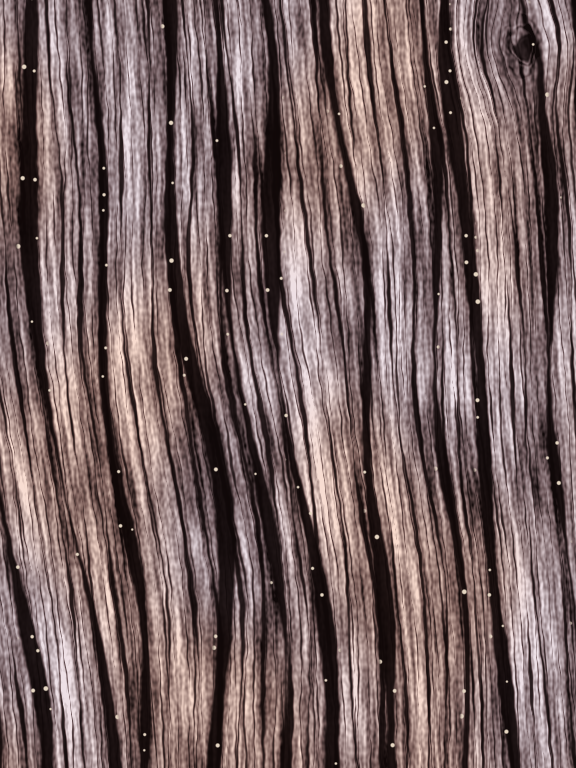
Reproduce this texture procedurally as a Shadertoy shader.

```glsl
vec2 hash2(vec2 p) {
    vec3 q = fract(p.xyx * vec3(0.1031, 0.1030, 0.0973));
    q += dot(q, q.yzx + 33.33);
    return fract((q.xx + q.yz) * q.zy);
}

float cornerRamp(vec2 cell, vec2 offset) {
    float angle = 6.2832 * hash2(cell).x;
    return dot(vec2(cos(angle), sin(angle)), offset);
}

// Gradient noise, roughly -1 to 1
float gradientNoise(vec2 p) {
    vec2 i = floor(p), f = fract(p);
    vec2 u = f * f * f * (f * (f * 6.0 - 15.0) + 10.0);
    vec2 e = vec2(0.0, 1.0);
    float low = mix(cornerRamp(i, f), cornerRamp(i + e.yx, f - e.yx), u.x);
    float high = mix(cornerRamp(i + e, f - e), cornerRamp(i + 1.0, f - 1.0), u.x);
    return 1.4 * mix(low, high, u.y);
}

// Signed distance to the edge of wandering cracks that open and close
float crackDistance(vec2 g, float spacing, float width, float openness, float rate, float seed) {
    float nearest = spacing;
    float cell = floor(g.x / spacing);
    for (int i = -2; i <= 2; i++) {
        float id = cell + float(i);
        vec2 rnd = hash2(vec2(id + 60.0, seed));
        float wander = 0.4 * gradientNoise(vec2(g.y * rate + 40.0 * rnd.y, id * 1.37 + seed));
        float center = (id + 0.5 + 0.5 * (rnd.x - 0.5) + wander) * spacing;
        float swell = gradientNoise(vec2(g.y * rate * 2.0, id * 2.71 + seed));
        float halfWidth = width * (openness + 0.5 * (rnd.y - 0.5) + swell);
        nearest = min(nearest, abs(g.x - center) - halfWidth);
    }
    return nearest;
}

float crevices(vec2 g) {
    return crackDistance(g, 0.08, 0.0085, 0.7, 2.2, 11.0);
}

// Slanted grain coordinates, spread apart around the knot
vec2 grainFlow(vec2 p, vec2 knot) {
    vec2 d = p - knot;
    float spread = exp(-dot(d, d) / 0.004);
    float bend = 0.03 * gradientNoise(p * vec2(3.0, 2.0) + 5.3);
    return vec2(p.x - 0.65 * d.x * spread + 0.08 * p.y + bend, p.y);
}

// Pale crumbs, a few per grid of small cells
float crumbs(vec2 p, float size, float chance, float soft) {
    vec2 cell = floor(p / size);
    vec2 rnd = hash2(cell + 17.0);
    vec2 center = (cell + 0.25 + 0.5 * rnd) * size;
    float radius = size * mix(0.08, 0.17, rnd.y);
    float present = step(hash2(cell + 91.0).x, chance);
    return present * (1.0 - smoothstep(radius - soft, radius + soft, length(p - center)));
}

vec3 woodColor(float tone) {
    vec3 shadow = vec3(0.06, 0.03, 0.03);
    vec3 umber = vec3(0.45, 0.36, 0.36);
    vec3 bleached = vec3(0.95, 0.89, 0.88);
    vec3 color = mix(shadow, umber, clamp(tone / 0.4, 0.0, 1.0));
    return mix(color, bleached, clamp((tone - 0.4) / 0.6, 0.0, 1.0));
}

void mainImage(out vec4 fragColor, in vec2 fragCoord) {
    vec2 p = fragCoord / iResolution.y;
    float soft = max(0.0012, 0.7 / iResolution.y);
    vec2 knot = vec2(0.68, 0.94);
    vec2 g = grainFlow(p, knot);

    // Ragged crack edges
    float ragged = 0.0016 * gradientNoise(vec2(g.x * 60.0, g.y * 45.0));
    vec2 torn = g + vec2(ragged, 0.0);
    float deep = crevices(torn);
    float split = crackDistance(torn, 0.03, 0.0036, 0.35, 3.5, 23.0);
    float hair = crackDistance(torn, 0.011, 0.0016, 0.2, 7.0, 37.0);

    // Fibres, weathering and fine grit
    float broad = gradientNoise(g * vec2(9.0, 5.0) + 3.7);
    float fibre = gradientNoise(g * vec2(110.0, 7.0));
    float thread = gradientNoise(torn * vec2(230.0, 15.0) + 8.1);
    float grit = gradientNoise(p * vec2(260.0, 130.0));
    float tone = 0.73 + 0.22 * broad + 0.30 * fibre + 0.30 * thread + 0.19 * grit;

    // Rounded ridges, lit from the left
    float slope = (crevices(torn + vec2(0.006, 0.0)) - deep) / 0.006;
    tone += 0.09 * clamp(slope, -1.0, 1.0);
    tone -= 0.30 * exp(-max(deep, 0.0) / 0.012);
    tone -= 0.14 * exp(-max(split, 0.0) / 0.004);

    // Dark openings
    tone *= mix(0.22, 1.0, smoothstep(-soft, soft, hair));
    tone *= mix(0.12, 1.0, smoothstep(-soft, soft * 1.5, split));
    tone *= mix(0.08, 1.0, smoothstep(-soft * 1.5, soft * 2.0, deep));

    // Knot with a broken rim
    float knotRadius = length((p - knot) * vec2(1.2, 0.8));
    knotRadius += 0.008 * gradientNoise(p * 75.0);
    float rings = 0.5 + 0.5 * sin(knotRadius * 700.0);
    tone -= 0.2 * rings * (1.0 - smoothstep(0.02, 0.04, knotRadius));
    tone *= mix(0.2, 1.0, smoothstep(0.009, 0.018, knotRadius));

    // Rusty and cool patches
    float warmth = smoothstep(-0.4, 0.5, gradientNoise(p * vec2(5.0, 3.0) + 21.0) + 0.3 - 0.5 * p.y);
    vec3 color = woodColor(tone) * mix(vec3(0.98, 0.99, 1.03), vec3(1.03, 0.97, 0.92), warmth);

    // Crumbs caught in the crevices
    float caught = 1.0 - smoothstep(0.002, 0.008, deep);
    color = mix(color, vec3(0.90, 0.84, 0.76), caught * crumbs(p, 0.018, 0.16, soft));

    fragColor = vec4(clamp(color, 0.0, 1.0), 1.0);
}
```
